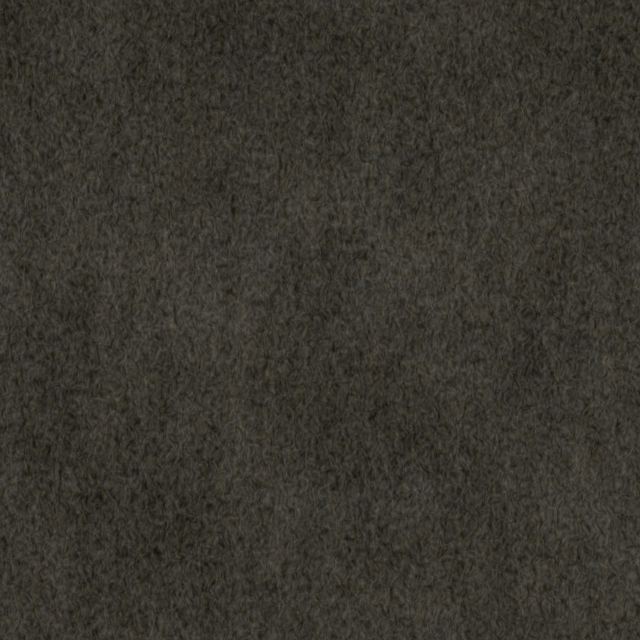
Give the GLSL for this texture, as a Shadertoy shader.

```glsl
// Dark olive-grey wool felt: soft clouds and vertical smears, a fine warped nap
// of gradient noise, and scattered curved hairs drawn as bent strokes in cells.
// All layers add to one tone value, which is then mapped to the felt colours.

const vec3 FELT_DARK  = vec3(0.178, 0.170, 0.139);
const vec3 FELT_MID   = vec3(0.219, 0.209, 0.178);
const vec3 FELT_LIGHT = vec3(0.260, 0.249, 0.218);
const vec3 WARM_TINT  = vec3(0.016, 0.004, -0.016);
const float TAU = 6.2831853;

// Three random values from 0 to 1 for a cell
vec3 hash3(vec2 cell, float seed) {
    vec3 h = fract(vec3(cell.xyx + seed * 17.3) * vec3(0.1031, 0.1030, 0.0973));
    h += dot(h, h.yxz + 33.33);
    return fract((h.xxy + h.yzz) * h.zyx);
}

float cornerRamp(vec2 cell, vec2 offset, float seed) {
    float angle = TAU * hash3(cell, seed).x;
    return dot(vec2(cos(angle), sin(angle)), offset);
}

// Gradient noise, about -0.7 to 0.7
float gradientNoise(vec2 p, float seed) {
    vec2 i = floor(p);
    vec2 f = p - i;
    vec2 u = f * f * f * (f * (f * 6.0 - 15.0) + 10.0);
    vec2 e = vec2(1.0, 0.0);
    float low  = mix(cornerRamp(i, f, seed), cornerRamp(i + e, f - e, seed), u.x);
    float high = mix(cornerRamp(i + e.yx, f - e.yx, seed),
                     cornerRamp(i + 1.0, f - 1.0, seed), u.x);
    return mix(low, high, u.y);
}

float fractalNoise(vec2 p, int octaves, float seed) {
    float sum = 0.0;
    float gain = 1.0;
    for (int i = 0; i < octaves; i++) {
        sum += gain * gradientNoise(p, seed + float(i));
        p = p * 2.03 + 5.7;
        gain *= 0.55;
    }
    return sum;
}

// Bent hairs, one per cell; "lightShare" of them are lighter than the felt
float hairs(vec2 uv, float scale, float width, float spread, float lightShare, float seed) {
    vec2 p = uv * scale;
    vec2 home = floor(p);
    float sum = 0.0;
    for (int y = -1; y <= 1; y++) {
        for (int x = -1; x <= 1; x++) {
            vec2 cell = home + vec2(x, y);
            vec3 place = hash3(cell, seed);
            vec3 form = hash3(cell, seed + 9.0);
            float angle = (place.z - 0.5) * spread;
            float c = cos(angle);
            float s = sin(angle);
            vec2 q = mat2(c, s, -s, c) * (p - cell - place.xy);
            q.x += (form.x - 0.5) * 1.3 * q.y * q.y;
            float halfLength = mix(0.35, 0.85, form.y);
            float across = q.x / (width * scale);
            float stroke = exp(-across * across)
                         * (1.0 - smoothstep(0.4 * halfLength, halfLength, abs(q.y)));
            float shade = form.z < lightShare ? 1.0 : -1.0;
            sum += stroke * shade * mix(0.4, 1.0, fract(form.z * 13.0));
        }
    }
    return sum;
}

// Tone -1 is dark, 0 is mid and 1 is light
vec3 feltColour(float tone) {
    vec3 side = tone < 0.0 ? FELT_MID - FELT_DARK : FELT_LIGHT - FELT_MID;
    return FELT_MID + side * tone;
}

void mainImage(out vec4 fragColor, in vec2 fragCoord) {
    vec2 uv = fragCoord / iResolution.y;

    // Broad uneven wear, drawn out vertically
    float clouds = fractalNoise(uv * vec2(4.6, 2.6), 3, 1.0);
    float smears = fractalNoise(uv * vec2(26.0, 11.0), 2, 8.0);

    // Matted nap, warped so that its strands wander
    vec2 warp = vec2(gradientNoise(uv * 45.0, 14.0), gradientNoise(uv * 45.0, 15.0));
    vec2 matted = uv + 0.007 * warp;
    float clumps = gradientNoise(matted * vec2(100.0, 56.0), 20.0);
    float nap = gradientNoise(matted * vec2(185.0, 105.0), 21.0);
    float fuzz = gradientNoise(matted * vec2(290.0, 200.0), 22.0);

    // Short dense fibres, then sparse long hairs
    float fibres = hairs(uv, 85.0, 0.0013, 2.0, 0.50, 30.0)
                 + hairs(uv, 62.0, 0.0012, 2.8, 0.54, 50.0);
    float longHairs = max(hairs(uv, 27.0, 0.0010, 4.5, 0.65, 70.0), 0.0);

    // Holes between strands go deeper than the strands stand out
    float pits = smoothstep(0.12, 0.5, -clumps - 0.5 * nap);

    float tone = 0.06 + 1.05 * clouds + 0.85 * smears
               + 1.40 * clumps + 2.10 * nap + 1.60 * fuzz
               + 0.72 * fibres + 0.75 * longHairs - 0.35 * pits;

    // Brown and blue-grey wool blended unevenly
    float warmth = 0.22 * fractalNoise(uv * vec2(9.0, 6.0), 2, 90.0)
                 + 0.9 * gradientNoise(matted * vec2(80.0, 55.0), 95.0)
                 + 0.25 * longHairs;

    vec3 colour = feltColour(clamp(tone, -3.0, 3.0)) + WARM_TINT * warmth;
    fragColor = vec4(colour, 1.0);
}
```
